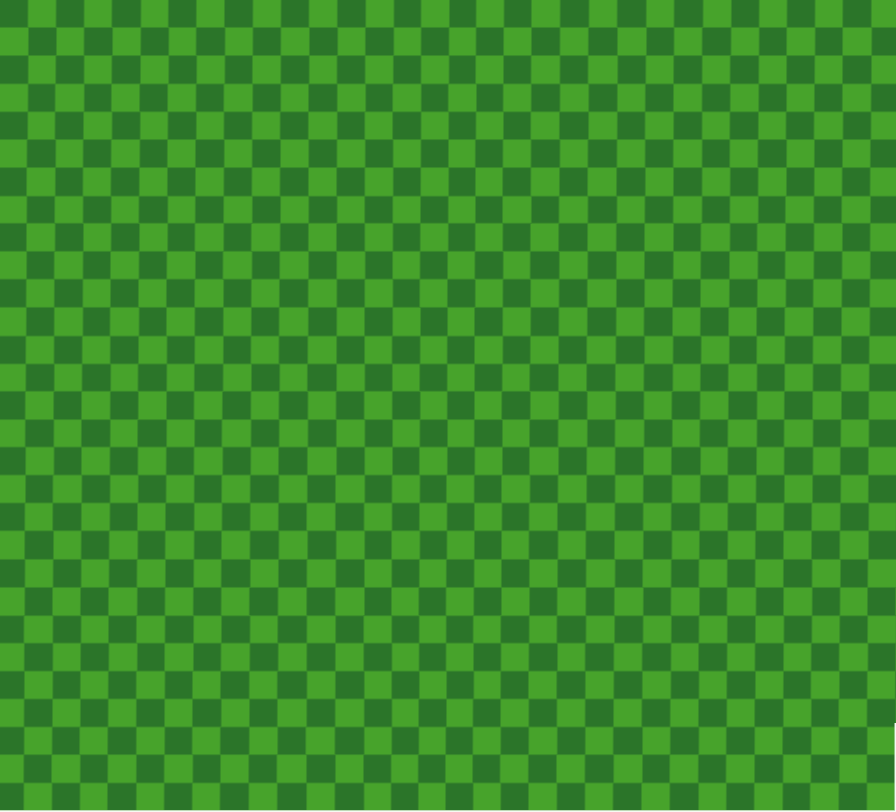
Give the GLSL for this pattern, as a Shadertoy shader.

```glsl
const vec3 LIGHT_GREEN = vec3(0.280, 0.640, 0.170);
const vec3 DARK_GREEN = vec3(0.170, 0.460, 0.160);
const vec3 PAPER = vec3(0.960, 0.980, 0.950);

// Cell size, sideways lean and edge softness, in canvas heights
const vec2 CELL_SIZE = vec2(0.03462, 0.03444);
const float LEAN = 0.0058;
const float SOFTNESS = 0.0025;

// Full range of the edge wobble, in cells
const float WOBBLE = 0.04;

// Bare paper along the bottom and the lower right side
const float BOTTOM_MARGIN = 0.0021;
const float SIDE_MARGIN = 0.0018;
const float SIDE_START = 0.89;

float hash(vec2 p) {
    vec3 q = fract(p.xyx * vec3(0.1031, 0.1030, 0.0973));
    q += dot(q, q.yzx + 33.33);
    return fract((q.x + q.y) * q.z);
}

float bump(float x, float center, float width) {
    float t = (x - center) / width;
    return exp(-t * t);
}

// Leans the columns and squeezes those near the middle
vec2 bend(vec2 p, float lean) {
    float squeeze = 0.0029 * (1.0 - 0.5 * p.y) * bump(p.x, 0.654, 0.100);
    float stretch = 0.0036 * p.y * bump(p.x, 0.450, 0.090);
    return vec2(p.x + lean * p.y + squeeze - stretch, p.y);
}

// Nudges each cell's nearest vertical and horizontal edges
vec2 wobble(vec2 cell, float amount) {
    vec2 edge = floor(cell + 0.5);
    float across = hash(vec2(edge.x, floor(cell.y)) + 7.0);
    float down = hash(vec2(edge.y, 3.0) + 41.0);
    return cell + amount * (vec2(across, down) - 0.5);
}

// Alternates between +1 and -1 per cell, softened over the given edge width
vec2 alternate(vec2 cell, vec2 edgeWidth) {
    vec2 signedDistance = abs(mod(cell - 0.5, 2.0) - 1.0) - 0.5;
    return clamp(2.0 * signedDistance / edgeWidth, -1.0, 1.0);
}

// Coverage of the dark squares, from 0 to 1
float checker(vec2 p, vec2 cellSize, float edgeWidth) {
    vec2 cell = max(wobble(p / cellSize, WOBBLE), 0.1);
    vec2 wave = alternate(cell, edgeWidth / cellSize);
    return 0.5 + 0.5 * wave.x * wave.y;
}

// Coverage of a margin, given the distance inward from its canvas side
float margin(float inward, float width, float pixel) {
    return clamp((width - inward) / pixel + 0.5, 0.0, 1.0);
}

void mainImage(out vec4 fragColor, in vec2 fragCoord) {
    // Rows are counted from the top edge
    float pixel = 1.0 / iResolution.y;
    vec2 p = vec2(fragCoord.x, iResolution.y - fragCoord.y) * pixel;

    float dark = checker(bend(p, LEAN), CELL_SIZE, max(SOFTNESS, pixel));
    vec3 color = mix(LIGHT_GREEN, DARK_GREEN, dark);

    // Bare margins
    float bottom = margin(1.0 - p.y, BOTTOM_MARGIN, pixel);
    float side = margin(iResolution.x * pixel - p.x, SIDE_MARGIN, pixel);
    side *= step(SIDE_START, p.y);
    color = mix(color, PAPER, max(bottom, side));

    fragColor = vec4(color, 1.0);
}
```
